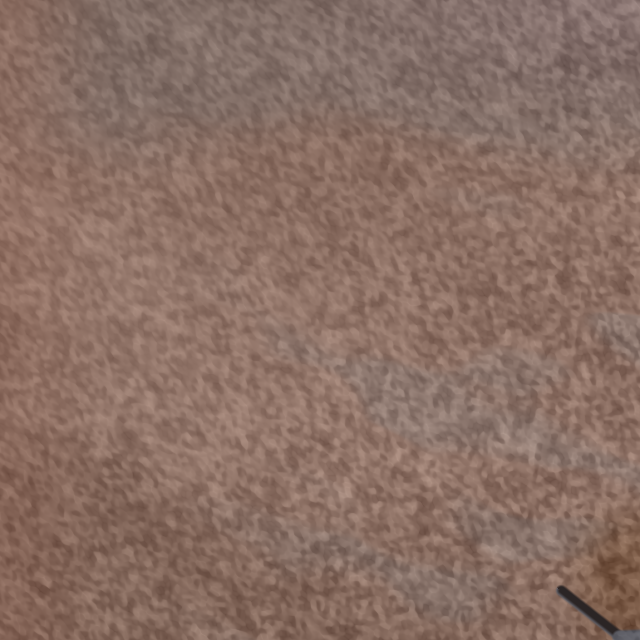
A Shadertoy shader for this texture:

```glsl
// Brushed brown pile: soft, short fibres lean down to the right over broad,
// cloudy shades of rose, brown and grey, with a dark strip in the low corner.
// Fibres and clouds share one smooth cellular noise of stretched, turned cells.

const vec3 BROWN = vec3(0.520, 0.412, 0.362);   // lower part
const vec3 ROSE  = vec3(0.562, 0.448, 0.400);   // middle band
const vec3 RED   = vec3(0.545, 0.408, 0.355);   // left edge
const vec3 GREY  = vec3(0.500, 0.424, 0.394);   // top part
const vec3 MAUVE = vec3(0.520, 0.438, 0.425);   // top right
const vec3 COOL  = vec3(0.505, 0.440, 0.415);   // worn patches
const vec3 RUST  = vec3(0.475, 0.345, 0.260);   // low right corner
const vec3 STRIP_DARK = vec3(0.17, 0.145, 0.145);
const vec3 STRIP_PALE = vec3(0.36, 0.36, 0.39);
const vec3 FIBRE_TINT = vec3(1.0, 0.98, 0.94);

const float FIBRE_CELLS = 130.0;    // fibres across the canvas
const float CLUMP_CELLS = 52.0;
const float FIBRE_CONTRAST = 0.125;
const float CLUMP_CONTRAST = 0.038;
const float CLOUD_CONTRAST = 0.045;
const float FIBRE_LEAN = -0.85;     // radians
const float CLOUD_LEAN = -0.25;

vec3 hash3(vec2 p) {
    vec3 q = fract(p.xyx * vec3(0.1031, 0.1030, 0.0973));
    q += dot(q, q.yxz + 33.33);
    return fract((q.xxy + q.yzz) * q.zyx);
}

mat2 turn(float angle) {
    float c = cos(angle), s = sin(angle);
    return mat2(c, -s, s, c);
}

// Blend of stretched cells, centred on zero with an even contrast.
float cells(vec2 p, float lean, float spread, float stretch) {
    vec2 home = floor(p);
    float total = 0.0, power = 1e-6;
    for (int y = -2; y <= 2; y++) {
        for (int x = -2; x <= 2; x++) {
            vec2 cell = home + vec2(x, y);
            vec3 rnd = hash3(cell + 57.0);
            float angle = lean + spread * (2.0 * hash3(cell + 211.0).x - 1.0);
            vec2 d = turn(angle) * (p - cell - rnd.xy);
            float weight = exp(-5.0 * (d.x * d.x * stretch + d.y * d.y));
            total += weight * (rnd.z - 0.5);
            power += weight * weight;
        }
    }
    return total * inversesqrt(power);
}

// Distance to a line segment; the sign tells the side.
float segment(vec2 p, vec2 a, vec2 b) {
    vec2 ap = p - a, ab = b - a;
    float d = length(ap - ab * clamp(dot(ap, ab) / dot(ab, ab), 0.0, 1.0));
    return d * sign(ab.x * ap.y - ab.y * ap.x);
}

vec3 groundColour(vec2 uv) {
    vec2 q = turn(CLOUD_LEAN) * uv;
    float broad = cells(q * vec2(3.0, 6.0) + 9.0, 0.0, 0.5, 0.6);
    float small = cells(q * vec2(8.0, 15.0) + 31.0, 0.0, 0.6, 0.5);

    vec3 col = mix(BROWN, ROSE, smoothstep(0.0, 0.5, uv.y + 0.25 * uv.x));
    col = mix(col, COOL, 0.6 * smoothstep(0.1, 0.45, small) * smoothstep(0.2, 0.6, uv.x));
    vec3 top = mix(GREY, MAUVE, smoothstep(0.3, 1.0, uv.x) * smoothstep(0.75, 1.0, uv.y));
    col = mix(col, top, smoothstep(0.70, 0.88, uv.y + 0.08 * broad + 0.05 * small));
    col = mix(col, RED, 0.7 * smoothstep(0.2, 0.0, uv.x));
    float corner = length((uv - vec2(1.0, 0.09)) * vec2(1.0, 0.9));
    col = mix(col, RUST, 0.8 * smoothstep(0.15, 0.04, corner));
    return col + CLOUD_CONTRAST * (0.65 * broad + 0.6 * small);
}

void mainImage(out vec4 fragColor, in vec2 fragCoord) {
    vec2 uv = fragCoord / iResolution.xy;
    float soft = max(0.0025, 1.0 / iResolution.y);
    vec3 col = groundColour(uv);

    // Fibres: more ordered and fainter at the upper left
    float focus = smoothstep(-0.7, 0.8, uv.x - uv.y);
    float spread = mix(0.4, 1.1, focus);
    float fibre = cells(uv * FIBRE_CELLS, FIBRE_LEAN, spread, 0.3);
    float clump = cells(uv * CLUMP_CELLS + 17.0, FIBRE_LEAN, spread, 0.4);
    float grain = FIBRE_CONTRAST * fibre + CLUMP_CONTRAST * clump;
    col += FIBRE_TINT * grain * mix(0.75, 1.2, focus);

    // Dark strip with a paler lower side, and its short pale end
    float strip = segment(uv, vec2(0.877, 0.077), vec2(0.965, 0.008));
    vec3 stripCol = mix(STRIP_PALE, STRIP_DARK, smoothstep(-0.008, -0.002, strip));
    col = mix(col, stripCol, smoothstep(soft, -soft, abs(strip) - 0.008));
    float stub = abs(segment(uv, vec2(0.968, 0.004), vec2(1.02, 0.006)));
    col = mix(col, STRIP_PALE + grain, smoothstep(soft, -soft, stub - 0.011));

    fragColor = vec4(clamp(col, 0.0, 1.0), 1.0);
}
```
